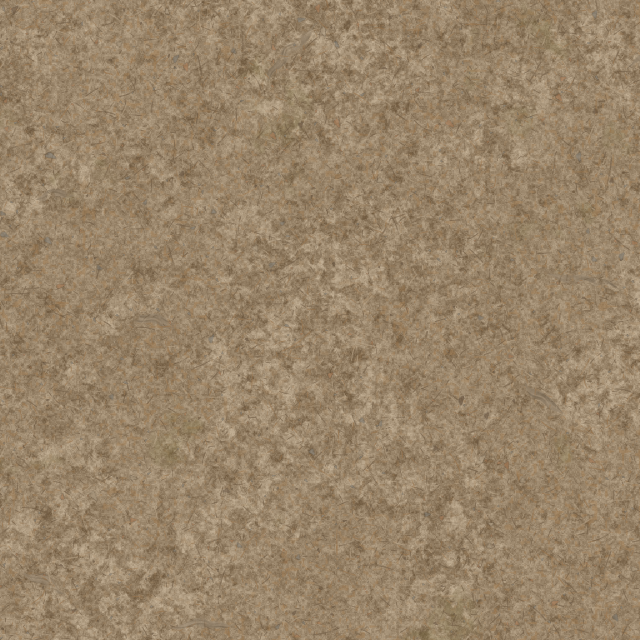
Give the GLSL for this texture, as a WebGL 2 fragment shader.

```glsl
#version 300 es
precision highp float;
// Dry trodden earth with pale crumbs, plant fibres, small stones and bark slivers.
uniform vec2 u_resolution;
out vec4 fragColor;

float hash(vec2 p) {
    vec3 q = fract(vec3(p.xyx) * 0.1031);
    q += dot(q, q.yzx + 33.33);
    return fract((q.x + q.y) * q.z);
}

vec2 hash2(vec2 p) {
    return vec2(hash(p + 17.3), hash(p + 71.9));
}

float noise(vec2 p) {
    vec2 i = floor(p), f = fract(p);
    f = f * f * (3.0 - 2.0 * f);
    return mix(mix(hash(i), hash(i + vec2(1, 0)), f.x),
               mix(hash(i + vec2(0, 1)), hash(i + vec2(1, 1)), f.x), f.y);
}

float fbm(vec2 p) {
    float sum = 0.0, amp = 0.4;
    for (int i = 0; i < 4; i++) {
        sum += amp * noise(p);
        p = mat2(1.6, 1.2, -1.2, 1.6) * p + 13.7;
        amp *= 0.7;
    }
    return sum / 1.013;
}

mat2 turn(float a) {
    return mat2(cos(a), -sin(a), sin(a), cos(a));
}

// Thin, nearly straight fibres, one candidate per cell
void fibres(inout vec3 col, vec2 p, float cells, float width, float density, float strength) {
    float px = 1.0 / u_resolution.y;
    vec2 home = floor(p * cells);
    for (int k = 0; k < 9; k++) {
        vec2 id = home + vec2(k % 3 - 1, k / 3 - 1);
        vec2 key = id + cells * 3.0;
        if (hash(key) > density) continue;
        vec2 shape = hash2(key + 5.0);
        vec2 q = turn(shape.x * 3.14159) * (p * cells - id - hash2(key));
        q.y += (hash(key + 7.0) - 0.5) * 0.5 * q.x * q.x;
        float reach = mix(0.2, 0.75, shape.y * shape.y);
        float d = length(vec2(max(abs(q.x) - reach, 0.0), q.y)) / cells;
        float mask = 1.0 - smoothstep(width - 0.5 * px, width + 0.7 * px, d);
        float kind = hash(key + 9.0);
        vec3 tint = kind < 0.5 ? vec3(0.43, 0.35, 0.26)
                  : kind < 0.72 ? vec3(0.60, 0.45, 0.29) : vec3(0.72, 0.64, 0.53);
        float wear = smoothstep(0.1, 0.8, noise(p * 150.0 + key));
        col = mix(col, tint, mask * strength * wear);
    }
}

// Small angular stones and chips with a faint dark rim
void stones(inout vec3 col, vec2 p, float cells, float density) {
    float px = cells / u_resolution.y;
    vec2 home = floor(p * cells);
    for (int k = 0; k < 9; k++) {
        vec2 id = home + vec2(k % 3 - 1, k / 3 - 1);
        vec2 key = id + cells * 5.0;
        if (hash(key) > density) continue;
        vec2 shape = hash2(key + 3.0);
        vec2 q = turn(shape.x * 6.28318) * (p * cells - id - hash2(key));
        q.y *= 1.1 + shape.y;
        float a = atan(q.y, q.x);
        float radius = mix(0.09, 0.26, shape.y * shape.x) * (1.0 + 0.22 * sin(a * 3.0 + shape.x * 9.0));
        float d = length(q) - radius;
        float kind = hash(key + 8.0);
        vec3 tint = kind < 0.35 ? vec3(0.51, 0.49, 0.45)
                  : kind < 0.6 ? vec3(0.64, 0.47, 0.33)
                  : kind < 0.85 ? vec3(0.67, 0.60, 0.50) : vec3(0.43, 0.35, 0.27);
        col *= 1.0 - 0.12 * (1.0 - smoothstep(0.0, 0.1, abs(d)));
        col = mix(col, tint + 0.1 * (noise(p * 190.0) - 0.5), 0.65 * (1.0 - smoothstep(-px, px, d)));
    }
}

// Weathered bark slivers, streaked along their length
void bark(inout vec3 col, vec2 p) {
    vec2 home = floor(p * 5.0);
    for (int k = 0; k < 9; k++) {
        vec2 id = home + vec2(k % 3 - 1, k / 3 - 1);
        vec2 key = id + 41.0;
        if (hash(key) > 0.36) continue;
        vec2 shape = hash2(key + 2.0);
        vec2 q = turn((shape.x - 0.5) * 2.6) * (p - (id + hash2(key)) / 5.0);
        q.y += 0.012 * (noise(q.xx * 35.0 + key) - 0.5);
        float reach = mix(0.025, 0.07, shape.y);
        float taper = 1.0 - pow(abs(q.x) / reach, 2.0);
        float d = abs(q.y) - 0.007 * taper * (0.4 + noise(q * vec2(60, 90) + key));
        float mask = (1.0 - smoothstep(-0.001, 0.0015, d)) * step(0.0, taper);
        float streak = noise(q * vec2(45, 420) + key);
        vec3 tint = mix(vec3(0.45, 0.39, 0.31), vec3(0.64, 0.57, 0.48), streak);
        col = mix(col, tint, mask * 0.7 * smoothstep(0.2, 0.5, noise(p * 75.0)));
    }
}

void main() {
    vec2 p = gl_FragCoord.xy / u_resolution.y;
    vec2 warped = p + 0.008 * vec2(noise(p * 45.0), noise(p * 45.0 + 50.0));

    // Even soil tone: faint stains, fine mottling and sandy grain
    float tone = 0.525 + 0.2 * (fbm(p * 5.0 + 3.0) - 0.5) + 0.5 * (fbm(warped * 48.0) - 0.5);
    tone += 0.42 * (noise(p * 230.0) - 0.5) + 0.26 * (hash(floor(p * 512.0)) - 0.5);

    // Pale crumbs gather in patches, balanced by darker gaps and debris
    float patches = smoothstep(0.4, 0.62, fbm(p * 4.5 + 27.0));
    float crumbs = fbm(warped * 60.0 + 8.0);
    tone += patches * (0.26 * smoothstep(0.49, 0.6, crumbs) - 0.14 * smoothstep(0.5, 0.4, crumbs));
    tone -= 0.27 * smoothstep(0.57, 0.7, fbm(warped * 55.0 + 61.0));
    vec3 col = mix(vec3(0.47, 0.385, 0.28), vec3(0.73, 0.655, 0.55), clamp(tone, -0.1, 1.1));

    // Rusty grains and faint moss
    float rust = smoothstep(0.65, 0.9, noise(p * 190.0 + 90.0)) * (1.0 - 0.6 * patches);
    col = mix(col, vec3(0.63, 0.48, 0.31), 0.45 * rust);
    float moss = smoothstep(0.66, 0.76, fbm(p * 7.0 + 77.0)) * noise(p * 110.0);
    col = mix(col, vec3(0.50, 0.46, 0.28), 0.3 * moss);

    bark(col, p);
    fibres(col, p, 75.0, 0.0006, 0.65, 0.6);
    fibres(col, p + 0.37, 45.0, 0.0007, 0.5, 0.6);
    fibres(col, p + 0.71, 22.0, 0.0009, 0.3, 0.55);
    stones(col, p, 70.0, 0.15);
    stones(col, p + 0.53, 30.0, 0.1);
    fragColor = vec4(col, 1.0);
}
```
